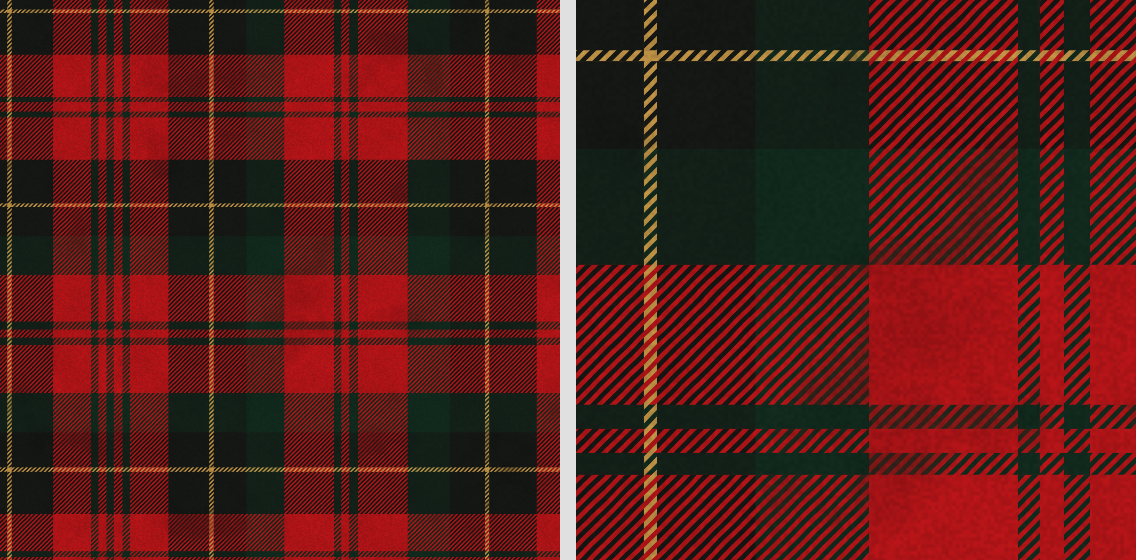
Left, the full canvas; right, a detail of the centre.
Reproduce this pattern procedurally as a WebGL 2 fragment shader.

```glsl
#version 300 es
precision highp float;

uniform vec2 u_resolution;
out vec4 fragColor;

// Lengths are in threads; the canvas is THREADS wide and high
const float THREADS = 768.0;
const float TWILL_PERIOD = 6.0;
const float TWILL_WOBBLE = 0.10;
const float GRAIN = 0.16;
const float MOTTLE = 0.12;
const float WEAR = 0.45;

const vec3 BLACK = vec3(0.078, 0.088, 0.076);
const vec3 GREEN = vec3(0.065, 0.158, 0.110);
const vec3 RED = vec3(0.670, 0.076, 0.088);
const vec3 GOLD = vec3(0.720, 0.550, 0.260);
const vec3 DYES[4] = vec3[4](BLACK, GREEN, RED, GOLD);

// Start of each stripe and its index into DYES
const int STRIPES = 24;
const float WARP_START[STRIPES] = float[STRIPES](
  0., 10., 16., 73., 125., 135., 146., 156., 168., 178., 231., 287.,
  293., 338., 390., 458., 468., 479., 491., 559., 617., 665., 671., 736.);
const int WARP_DYE[STRIPES] = int[STRIPES](
  0, 3, 0, 2, 1, 2, 1, 2, 1, 2, 0, 3, 0, 1, 2, 1, 2, 1, 2, 1, 0, 3, 0, 2);
const float WEFT_START[STRIPES] = float[STRIPES](
  0., 13., 18., 75., 133., 140., 153., 161., 219., 279., 284., 324.,
  377., 441., 452., 463., 473., 539., 593., 641., 647., 705., 756., 764.);
const int WEFT_DYE[STRIPES] = int[STRIPES](
  0, 3, 0, 2, 1, 2, 1, 2, 0, 3, 0, 1, 2, 1, 2, 1, 2, 1, 0, 3, 0, 2, 1, 2);

float hash(vec2 p) {
  vec3 q = fract(vec3(p.xyx) * 0.1031);
  q += dot(q, q.yzx + 33.33);
  return fract((q.x + q.y) * q.z);
}

float valueNoise(vec2 p) {
  vec2 cell = floor(p);
  vec2 f = fract(p);
  f = f * f * (3.0 - 2.0 * f);
  float low = mix(hash(cell), hash(cell + vec2(1, 0)), f.x);
  float high = mix(hash(cell + vec2(0, 1)), hash(cell + vec2(1, 1)), f.x);
  return mix(low, high, f.y);
}

float cloudNoise(vec2 p) {
  float sum = 0.0;
  float weight = 0.5;
  for (int i = 0; i < 4; i++) {
    sum += weight * valueNoise(p);
    p = p * 2.03 + 17.0;
    weight *= 0.5;
  }
  return sum / 0.9375;
}

// Lays one stripe over those before it
vec3 layStripe(vec3 base, int dye, float inside, float soft) {
  return mix(base, DYES[dye], smoothstep(-soft, soft, inside));
}

void main() {
  vec2 uv = gl_FragCoord.xy / u_resolution;
  vec2 p = vec2(uv.x, 1.0 - uv.y) * THREADS;
  float pixel = THREADS / min(u_resolution.x, u_resolution.y);

  // Yarn colours of the upright warp and the level weft
  float edge = 0.5 * pixel;
  vec3 warp = BLACK;
  vec3 weft = BLACK;
  for (int i = 1; i < STRIPES; i++) {
    warp = layStripe(warp, WARP_DYE[i], p.x - WARP_START[i], edge);
    weft = layStripe(weft, WEFT_DYE[i], p.y - WEFT_START[i], edge);
  }

  // Diagonal twill decides which yarn lies on top
  float wobble = (valueNoise(p / 9.0) - 0.5) * TWILL_WOBBLE;
  float phase = (p.x + p.y) / TWILL_PERIOD + wobble;
  float ridge = abs(fract(phase) - 0.5) * 2.0;
  float soft = min(1.414 * pixel / TWILL_PERIOD, 0.5);
  float weftOnTop = smoothstep(0.5 - soft, 0.5 + soft, ridge);

  // Similar yarns blend flat; rubbed patches lose some definition
  float definition = smoothstep(0.1, 0.3, distance(warp, weft));
  float rubbed = smoothstep(0.60, 0.78, cloudNoise(p / 55.0 + 4.0));
  definition *= 1.0 - WEAR * rubbed;
  vec3 color = mix(warp, weft, mix(0.5, weftOnTop, definition));

  // Fibre grain and uneven dye
  float grain = valueNoise(p / 1.6) - 0.5;
  float mottle = cloudNoise(p / 38.0 + 71.0) - 0.5;
  color *= 1.0 + GRAIN * grain + MOTTLE * mottle - 0.08 * rubbed;

  fragColor = vec4(clamp(color, 0.0, 1.0), 1.0);
}
```
